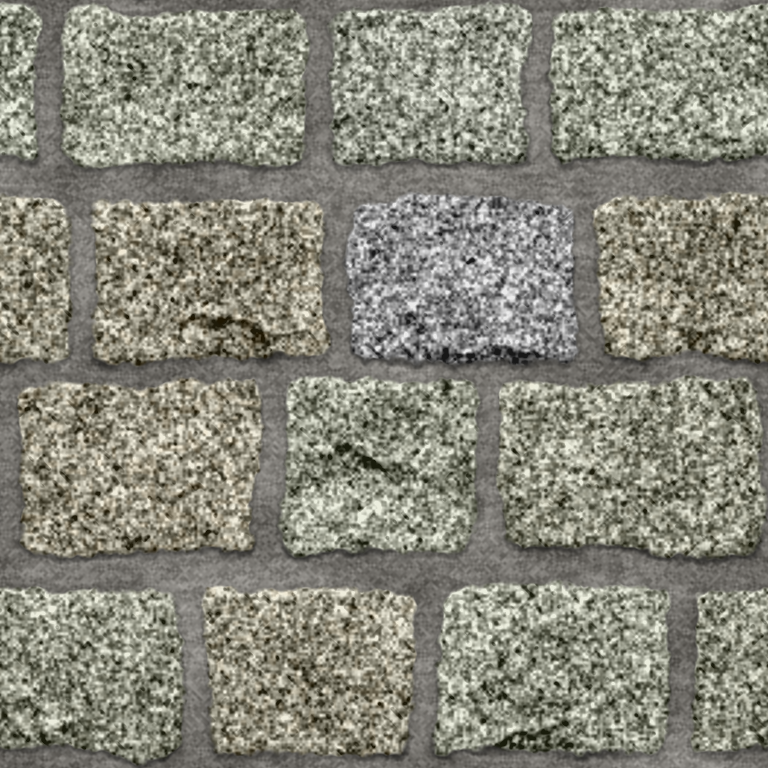
A WebGL 1 fragment shader for this texture:

```glsl
precision highp float;
// A wall of rough granite blocks: four courses of three blocks, set in grey mortar.
// Each block is a rounded box with crumbling edges, filled with speckled grain, relief
// and a chipped ledge. All noise wraps, so the wall tiles in both directions.

uniform vec2 u_resolution;

const vec3 MORTAR = vec3(0.468, 0.458, 0.438);
const vec3 CAST_GREEN = vec3(-0.008, 0.006, -0.055);  // colour shifts of the blocks
const vec3 CAST_WARM = vec3(0.022, 0.000, -0.068);
const vec3 CAST_COOL = vec3(-0.010, -0.010, -0.008);
const float STONE_LIGHT = 0.597;  // mean brightness of a block
const float GRAIN = 0.86;         // contrast of the speckles
const float JOINT_HALF = 0.0155;  // half the width of an upright joint
const float INSET = 0.002;        // shrinks every block a little
const float CORNER = 0.022;       // corner radius of a block
const float EDGE_WARP = 0.032;    // waviness of the block outlines
const float EDGE_ROUGH = 0.008;   // fine crumbling of the outlines
const float EDGE_SOFT = 0.0032;   // blend between block and mortar
const float TOP_SHIFT = 0.003;    // moves the course wrap into a mortar bed

float hash(vec2 p) {
  vec3 q = fract(p.xyx * 0.1031);
  q += dot(q, q.yzx + 33.33);
  return fract((q.x + q.y) * q.z);
}

// Value noise that wraps over the canvas; the cell count also acts as seed.
float noise(vec2 uv, vec2 cells) {
  vec2 p = uv * cells;
  vec2 i = floor(p), f = fract(p);
  f *= f * (3.0 - 2.0 * f);
  vec2 a = mod(i, cells) + cells, b = mod(i + 1.0, cells) + cells;
  return mix(mix(hash(a), hash(vec2(b.x, a.y)), f.x),
             mix(hash(vec2(a.x, b.y)), hash(b), f.x), f.y);
}

float fbm(vec2 uv, vec2 cells) {
  float sum = 0.0, amp = 0.533;
  for (int i = 0; i < 4; i++) {
    sum += amp * noise(uv, cells);
    cells *= 2.0;
    amp *= 0.5;
  }
  return sum;
}

float roundBox(vec2 p, vec2 halfSize) {
  vec2 d = abs(p) - halfSize + CORNER;
  return length(max(d, 0.0)) + min(max(d.x, d.y), 0.0) - CORNER + INSET;
}

// Course layout. span: centre, half height, ledge depth, ledge slope.
// The others hold one value per block: left joint, warmth, chipping.
void course(float y, out vec4 span, out vec3 joints, out vec3 warmth, out vec3 chips) {
  if (y < 0.238) {
    span = vec4(0.114, 0.101, 0.75, 0.1); joints = vec3(0.068, 0.410, 0.703);
    warmth = vec3(0.1, -0.15, 0.0); chips = vec3(0.1, 0.0, 0.25);
  } else if (y < 0.486) {
    span = vec4(0.367, 0.106, 0.6, 0.1); joints = vec3(0.107, 0.443, 0.768);
    warmth = vec3(0.8, -1.0, 0.7); chips = vec3(0.9, 1.0, 0.3);
  } else if (y < 0.743) {
    span = vec4(0.610, 0.112, 0.1, 0.45); joints = vec3(0.004, 0.353, 0.635);
    warmth = vec3(0.8, 0.1, 0.3); chips = vec3(0.15, 1.0, 0.4);
  } else {
    span = vec4(0.875, 0.109, 0.75, -0.35); joints = vec3(0.254, 0.553, 0.885);
    warmth = vec3(0.7, 0.1, 0.2); chips = vec3(0.1, 1.0, 0.5);
  }
}

void main() {
  vec2 uv = gl_FragCoord.xy / u_resolution;
  vec2 diagonal = vec2(uv.x + uv.y, uv.y - uv.x);  // turned grid, still wraps
  float soft = max(1.0 / u_resolution.y, EDGE_SOFT);

  // Wavy coordinates, y running down from the top course
  vec2 wave = vec2(fbm(uv, vec2(9.0)), fbm(uv, vec2(11.0))) - 0.5;
  vec2 p = fract(vec2(uv.x, 1.0 - uv.y + TOP_SHIFT) + EDGE_WARP * wave);

  // Find the block
  vec4 span;
  vec3 joints, warmth, chips;
  course(p.y, span, joints, warmth, chips);
  if (p.x < joints.x) p.x += 1.0;
  vec4 block = vec4(joints.z, joints.x + 1.0, warmth.z, chips.z);
  if (p.x < joints.y) block = vec4(joints.xy, warmth.x, chips.x);
  else if (p.x < joints.z) block = vec4(joints.yz, warmth.y, chips.y);
  vec2 halfSize = vec2(0.5 * (block.y - block.x) - JOINT_HALF, span.y);
  vec2 q = p - vec2(0.5 * (block.x + block.y), span.x);
  vec2 local = q / halfSize;

  // Crystals in two sizes, which also crumble the outline
  float crystal = noise(diagonal, vec2(109.0)) - 0.5;
  float fine = noise(uv, vec2(263.0)) - 0.5;
  float rough = EDGE_ROUGH * (0.6 * crystal + noise(uv, vec2(61.0)) - 0.5);
  float d = roundBox(q, halfSize) + rough;
  float shadowDist = roundBox(q - vec2(0.0, 0.006), halfSize) + rough;

  // Mortar: soft blotches, trowel streaks, sand, and patchy shade under the blocks
  float bed = 0.24 * (fbm(uv, vec2(13.0)) - 0.5) + 0.11 * (noise(uv, vec2(50.0, 170.0)) - 0.5);
  vec3 mortar = MORTAR + bed + 0.17 * (noise(diagonal, vec2(197.0)) - 0.5);
  float patchy = 0.10 + 0.50 * noise(uv, vec2(17.0));
  mortar *= 1.0 - patchy * (1.0 - smoothstep(-0.004, 0.006, shadowDist));
  mortar *= 0.93 + 0.07 * smoothstep(0.0, 0.012, d);

  // Granite: speckles, dark flecks and relief lit from above
  float fleck = smoothstep(0.68, 0.95, noise(diagonal, vec2(97.0, 83.0)));
  float relief = fbm(uv, vec2(21.0)) - fbm(uv + vec2(-0.002, 0.005), vec2(21.0));
  float light = STONE_LIGHT + GRAIN * (0.56 * crystal + 0.56 * fine) - 0.24 * fleck;
  light += 0.30 * (fbm(uv, vec2(12.0)) - 0.5) + (0.45 + 0.35 * block.w) * relief;

  // Worn rim: bright on top, dark underneath
  float rim = smoothstep(-0.016, 0.0, d);
  light -= rim * (0.13 * local.y + 0.02);

  // Chipped ledge: a ragged crack with a lit lip and a shaded face below
  float ledge = span.z + span.w * local.x + 0.85 * (fbm(uv, vec2(10.0)) - 0.5);
  float drop = local.y - ledge;
  float middle = 0.7 * (hash(vec2(block.x, span.x) * 97.0) - 0.4);
  float reach = 1.0 - smoothstep(0.25, 0.75, abs(local.x - middle));
  float crack = smoothstep(-0.03, 0.02, drop) * (1.0 - smoothstep(0.03, 0.14, drop));
  float face = smoothstep(0.0, 0.04, drop) * (1.0 - smoothstep(0.10, 0.45, drop));
  float lip = smoothstep(-0.20, -0.05, drop) * (1.0 - smoothstep(-0.05, 0.0, drop));
  light += block.w * reach * (0.08 * lip - 0.30 * crack - 0.10 * face);

  // Colour cast, with a little rust in the warm blocks
  vec3 tone = mix(CAST_GREEN, block.z > 0.0 ? CAST_WARM : CAST_COOL, abs(block.z));
  float rust = max(block.z, 0.0) * smoothstep(0.55, 0.85, noise(uv, vec2(101.0)));
  vec3 stone = clamp(light, 0.10, 0.93) + tone - vec3(0.0, 0.02, 0.04) * rust;

  gl_FragColor = vec4(mix(stone, mortar, smoothstep(-soft, soft, d)), 1.0);
}
```
